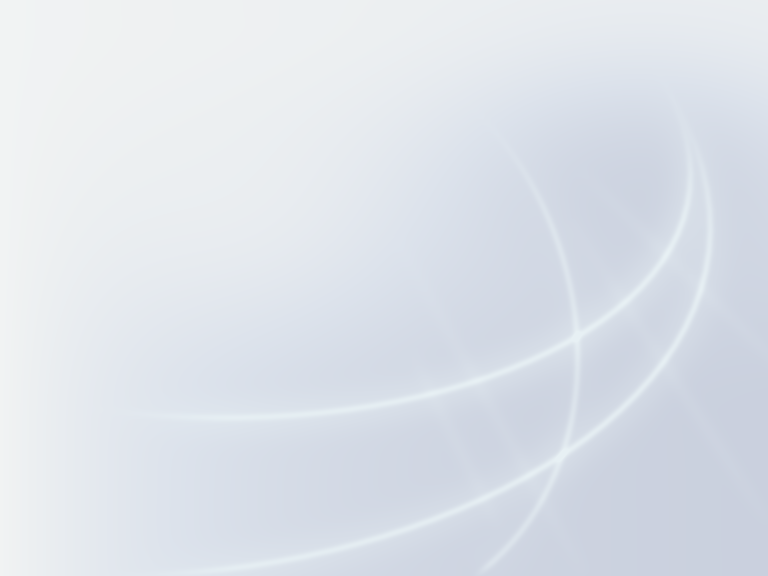
A WebGL 2 fragment shader for this background:

```glsl
#version 300 es
precision highp float;
// Pale silver-blue backdrop crossed by three thin luminous arcs.
// The backdrop is a shade field of ramps and soft spots run through a colour
// ramp; the arcs are cubic curves with a bright core, a halo and faded ends.
uniform vec2 u_resolution;
out vec4 fragColor;

// Colours
const vec3 PALE = vec3(0.945, 0.953, 0.953);
const vec3 MIST = vec3(0.860, 0.885, 0.922);
const vec3 SLATE = vec3(0.785, 0.810, 0.865);
const vec3 LIGHT = vec3(0.905, 0.940, 0.955);

// Shade field, in canvas heights
const float SIDE_FALLOFF = 0.47;
const float TOP_SHADE = 0.12;
const vec2 TOP_RAMP = vec2(0.965, 0.27);
const vec2 DARK_CENTRE = vec2(1.111, 0.731);
const vec2 DARK_RADIUS = vec2(0.33, 0.20);
const float DARK_AMOUNT = 0.49;
const vec2 CLEAR_CENTRE = vec2(0.47, 0.566);
const vec2 CLEAR_RADIUS = vec2(0.26, 0.19);
const float CLEAR_AMOUNT = 0.17;

// Arcs and rays
const int SEGMENTS = 40;
const float CORE_WIDTH = 0.0065;
const float HALO_WIDTH = 0.038;
const float RAY_WIDTH = 0.014;
const float RAY_GAIN = 0.10;

float softSpot(vec2 p, vec2 centre, vec2 radius) {
  vec2 q = (p - centre) / radius;
  return exp(-dot(q, q));
}

float bell(float d, float width) {
  return exp(-d * d / (width * width));
}

// Distance to a segment in x, position along it in y
vec2 segment(vec2 p, vec2 a, vec2 b) {
  vec2 along = b - a;
  float t = clamp(dot(p - a, along) / dot(along, along), 0.0, 1.0);
  return vec2(length(p - a - along * t), t);
}

vec2 cubic(vec2 a, vec2 b, vec2 c, vec2 d, float t) {
  float s = 1.0 - t;
  return s * s * s * a + 3.0 * s * s * t * b + 3.0 * s * t * t * c + t * t * t * d;
}

// Glow of one curve; gain holds core and halo strength
float arc(vec2 p, vec2 a, vec2 b, vec2 c, vec2 d, vec2 gain, vec2 fade) {
  vec2 nearest = vec2(1e3, 0.0);
  vec2 from = a;
  for (int i = 0; i < SEGMENTS; i++) {
    vec2 to = cubic(a, b, c, d, float(i + 1) / float(SEGMENTS));
    vec2 hit = segment(p, from, to);
    if (hit.x < nearest.x) nearest = vec2(hit.x, (float(i) + hit.y) / float(SEGMENTS));
    from = to;
  }
  float ends = smoothstep(0.0, fade.x, nearest.y) * smoothstep(0.0, fade.y, 1.0 - nearest.y);
  return ends * (gain.x * bell(nearest.x, CORE_WIDTH) + gain.y * bell(nearest.x, HALO_WIDTH));
}

// Faint slanting ray, strongest at its middle
float ray(vec2 p, vec2 a, vec2 b) {
  vec2 hit = segment(p, a, b);
  return RAY_GAIN * bell(hit.x, RAY_WIDTH) * sqrt(4.0 * hit.y * (1.0 - hit.y));
}

float shadeField(vec2 p) {
  float side = 1.02 * (1.0 - exp(-p.x / SIDE_FALLOFF));
  float lower = 1.0 - smoothstep(TOP_RAMP.y, TOP_RAMP.x, p.y);
  float shade = side * mix(TOP_SHADE, 1.0, lower);
  shade += DARK_AMOUNT * softSpot(p, DARK_CENTRE, DARK_RADIUS);
  shade -= CLEAR_AMOUNT * softSpot(p, CLEAR_CENTRE, CLEAR_RADIUS);
  return clamp(shade, 0.0, 1.0);
}

void main() {
  vec2 p = gl_FragCoord.xy / u_resolution.y;

  // Backdrop
  float shade = shadeField(p);
  vec3 colour = mix(PALE, MIST, min(shade * 2.0, 1.0));
  colour = mix(colour, SLATE, max(shade * 2.0 - 1.0, 0.0));

  // Rays behind the arcs
  float rays = ray(p, vec2(0.686, 0.592), vec2(1.016, 0.0));
  rays += ray(p, vec2(0.712, 0.392), vec2(0.868, 0.08));
  rays += ray(p, vec2(0.990, 0.618), vec2(1.337, 0.089));
  rays += ray(p, vec2(1.007, 0.705), vec2(1.390, 0.330));

  // Two sweeping arcs and one fainter crossing arc
  vec2 tip = vec2(1.120, 0.905);
  float glow = arc(p, vec2(0.130, 0.295), vec2(0.781, 0.193), vec2(1.427, 0.488), tip,
                   vec2(0.60, 0.32), vec2(0.15, 0.30));
  glow += arc(p, vec2(0.156, 0.003), vec2(0.764, -0.024), vec2(1.524, 0.358), tip,
              vec2(0.62, 0.25), vec2(0.15, 0.28));
  glow += arc(p, vec2(0.790, 0.840), vec2(1.047, 0.627), vec2(1.090, 0.188), vec2(0.816, -0.007),
              vec2(0.48, 0.08), vec2(0.35, 0.05));

  colour = mix(colour, max(LIGHT, colour), clamp(glow + rays, 0.0, 1.0));
  fragColor = vec4(colour, 1.0);
}
```
